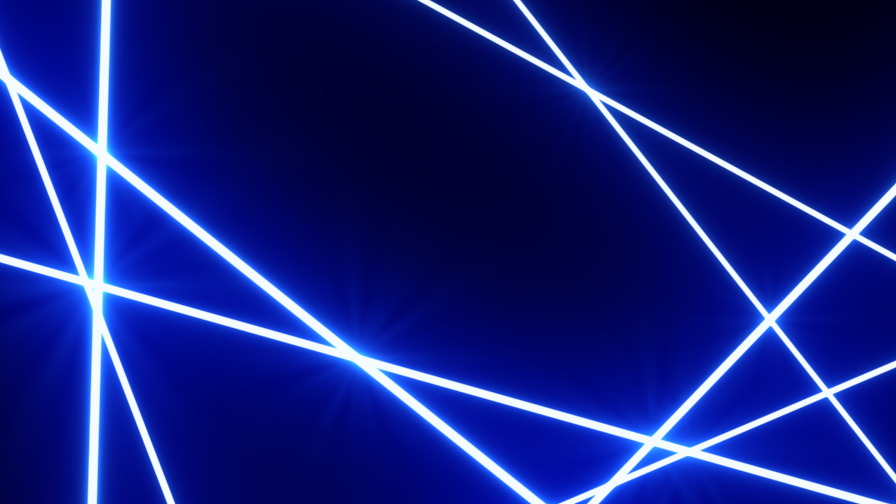
Reproduce this background procedurally as a WebGL 1 fragment shader.

```glsl
precision highp float;

uniform vec2 u_resolution;

// Light of an endless beam through a and b: x = wide halo, y = fringe, z = core
vec3 beam(vec2 p, vec2 a, vec2 b, float halfWidth, float haze, float fringe) {
    vec2 dir = normalize(b - a);
    float d = abs(dot(p - a, vec2(-dir.y, dir.x)));
    float aa = 1.0 / u_resolution.y;
    float outside = max(d - halfWidth, 0.0);
    float core = 1.0 - smoothstep(halfWidth - aa, halfWidth + aa, d);
    float rim = exp(-outside * 130.0) + 0.45 * exp(-outside * 42.0);
    return vec3(haze * exp(-d * 7.0), fringe * rim, core);
}

// Starburst with uneven rays and a flat horizontal streak
float flare(vec2 p, vec2 center, float size) {
    vec2 q = p - center;
    float r = length(q) / size;
    float angle = atan(q.y, q.x + 1e-5);
    float rays = 0.5 + 0.3 * sin(angle * 12.0 + 0.8) + 0.2 * sin(angle * 19.0 + 2.0);
    float burst = exp(-r * 3.2) * mix(1.0, rays, smoothstep(0.05, 0.5, r));
    float streak = exp(-abs(q.y) / size * 28.0 - abs(q.x) / size * 1.8);
    return burst + 0.35 * streak;
}

void main() {
    vec2 uv = gl_FragCoord.xy / u_resolution;
    vec2 p = uv * vec2(1.7778, 1.0);

    // Left beams
    vec3 light = beam(p, vec2(0.211, 1.0), vec2(0.183, 0.0), 0.0090, 0.60, 0.75);
    light += beam(p, vec2(0.0, 0.856), vec2(1.069, 0.0), 0.0092, 0.65, 0.65);
    light += beam(p, vec2(0.0, 0.884), vec2(0.340, 0.0), 0.0072, 0.45, 0.35);
    light += beam(p, vec2(0.0, 0.488), vec2(1.736, 0.0), 0.0080, 0.60, 0.40);

    // Right beams
    light += beam(p, vec2(0.840, 1.0), vec2(1.778, 0.488), 0.0058, 0.32, 0.28);
    light += beam(p, vec2(1.025, 1.0), vec2(1.778, 0.049), 0.0056, 0.38, 0.35);
    light += beam(p, vec2(1.176, 0.0), vec2(1.778, 0.625), 0.0082, 0.50, 0.45);
    light += beam(p, vec2(1.123, 0.0), vec2(1.778, 0.278), 0.0062, 0.40, 0.30);

    // Bursts at the crossings
    float burst = 0.60 * flare(p, vec2(0.185, 0.435), 0.34);
    burst += 0.35 * flare(p, vec2(0.197, 0.698), 0.24);
    burst += 0.45 * flare(p, vec2(0.710, 0.292), 0.24);
    burst += 0.40 * flare(p, vec2(1.297, 0.122), 0.26);
    burst += 0.30 * flare(p, vec2(1.366, 0.104), 0.26);
    burst += 0.25 * flare(p, vec2(1.167, 0.824), 0.15);
    burst += 0.25 * flare(p, vec2(1.528, 0.366), 0.18);

    // Navy ambience, darkest in the upper right corner
    float ambient = mix(0.12, 0.03, smoothstep(0.5, 1.6, uv.x + uv.y * 0.7));
    float blue = 0.85 * (1.0 - exp(-light.x - ambient - 0.5 * burst));

    vec3 color = vec3(0.0, 0.06 * blue * blue, blue);
    color += vec3(0.16, 0.48, 0.55) * light.y;
    color += vec3(0.10, 0.32, 0.25) * burst;
    color = mix(color, vec3(0.96, 0.99, 1.0), min(light.z, 1.0));

    gl_FragColor = vec4(clamp(color, 0.0, 1.0), 1.0);
}
```
